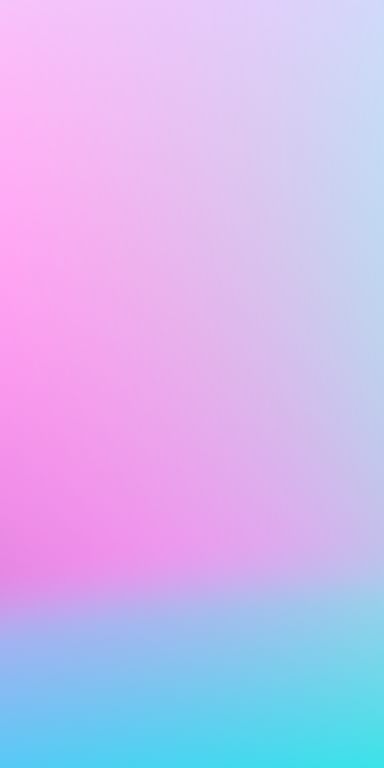
This background is drawn by a WebGL 2 fragment shader. Its source:

```glsl
#version 300 es
precision highp float;

uniform vec2 u_resolution;
out vec4 fragColor;

float hash(vec2 p) {
    return fract(sin(dot(p, vec2(127.1, 311.7))) * 43758.5453);
}

// Smooth curve through three colours at t = 0, 0.5 and 1
vec3 ramp(vec3 a, vec3 b, vec3 c, float t) {
    return a * (1.0 - t) * (1.0 - 2.0 * t) + b * 4.0 * t * (1.0 - t) + c * t * (2.0 * t - 1.0);
}

void main() {
    vec2 uv = gl_FragCoord.xy / u_resolution;

    // Pink to pale blue sky, strongest pink low on the left
    vec3 skyTop = ramp(vec3(0.97, 0.76, 0.98), vec3(0.91, 0.79, 0.98), vec3(0.82, 0.85, 0.98), uv.x);
    vec3 skyMiddle = ramp(vec3(1.0, 0.64, 0.95), vec3(0.90, 0.72, 0.93), vec3(0.75, 0.84, 0.94), uv.x);
    vec3 skyLow = ramp(vec3(0.92, 0.54, 0.90), vec3(0.92, 0.61, 0.93), vec3(0.77, 0.75, 0.92), uv.x);
    vec3 sky = ramp(skyTop, skyMiddle, skyLow, min((1.0 - uv.y) / 0.7, 1.08));

    // Periwinkle falling to cyan
    vec3 seaTop = ramp(vec3(0.70, 0.68, 0.94), vec3(0.65, 0.73, 0.93), vec3(0.57, 0.82, 0.92), uv.x);
    vec3 seaBottom = ramp(vec3(0.34, 0.79, 0.96), vec3(0.27, 0.84, 0.94), vec3(0.23, 0.89, 0.91), uv.x);
    vec3 sea = mix(seaBottom, seaTop, min(uv.y / 0.2, 1.3));

    // Soft curved horizon, rising to the right
    float horizon = 0.21 + 0.085 * uv.x - 0.035 * uv.x * uv.x;
    vec3 color = mix(sea, sky, smoothstep(-0.055, 0.06, uv.y - horizon));

    // Faint dither against banding
    color += (hash(floor(uv * vec2(256.0, 512.0))) - 0.5) / 255.0;
    fragColor = vec4(clamp(color, 0.0, 1.0), 1.0);
}
```
